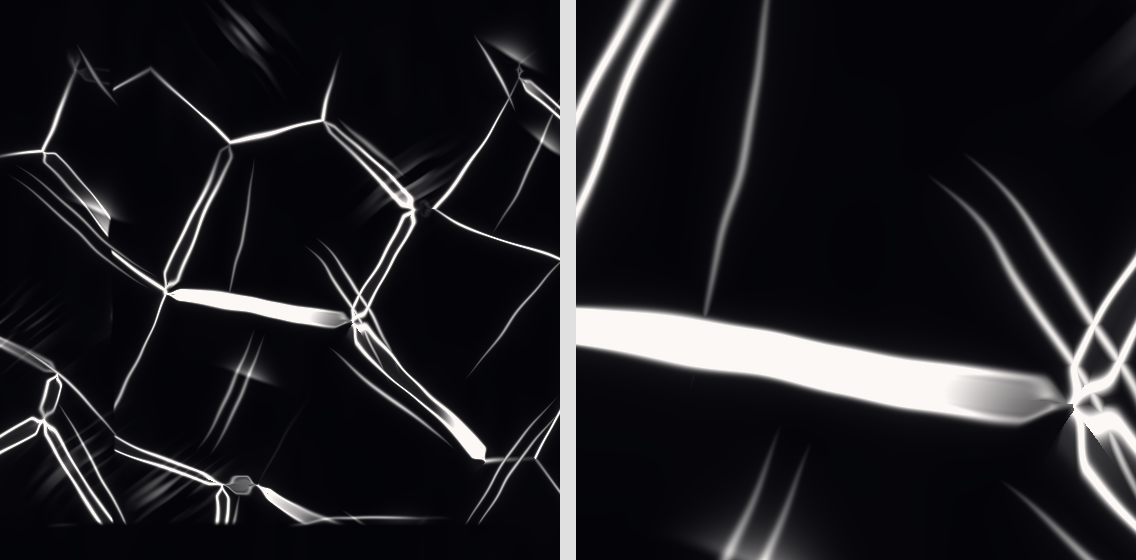
Left: the whole. Right: its middle third, enlarged.
Reproduce this texture procedurally as a Shadertoy shader.

```glsl
// Glowing white cracks on near-black glass: a tilted, warped Voronoi network
// whose edges are single or twin veins, brightest where they fall to the right,
// plus tapered strokes, fine hatching and one-sided smears of light.

const vec3 NIGHT = vec3(0.013, 0.014, 0.030);
const vec3 LIGHT = vec3(0.985, 0.972, 0.962);
const vec2 SPREAD = vec2(0.7549, 0.5698); // even low-discrepancy scatter
const float FLOOR_Y = 0.066;
const float SKY_Y = 0.76;
const float FALLING = -0.62; // main slope of the veins, in radians

vec2 hash2(vec2 p) {
    vec3 h = fract(p.xyx * vec3(0.1031, 0.1030, 0.0973));
    h += dot(h, h.yzx + 33.33);
    return fract((h.xx + h.yz) * h.zy);
}

float noise(vec2 p) {
    vec2 i = floor(p), f = p - i;
    f = f * f * (3.0 - 2.0 * f);
    float low = mix(hash2(i).x, hash2(i + vec2(1, 0)).x, f.x);
    float high = mix(hash2(i + vec2(0, 1)).x, hash2(i + vec2(1, 1)).x, f.x);
    return mix(low, high, f.y);
}

vec2 warp(vec2 p, float freq, float amount) {
    return p + amount * (vec2(noise(p * freq), noise(p * freq + 31.7)) - 0.5);
}

// Coordinates along and across a direction
vec2 toLocal(vec2 p, vec2 centre, float angle) {
    vec2 d = p - centre, dir = vec2(cos(angle), sin(angle));
    return vec2(dot(d, dir), dot(d, vec2(-dir.y, dir.x)));
}

float ridge(float d, float width) {
    return exp(-d * d / (width * width));
}

vec2 site(vec2 id) {
    return id + 0.5 + 0.66 * (hash2(id + 40.0) - 0.5);
}

vec2 neighbour(int k) {
    return vec2(k % 5, k / 5) - 2.0;
}

// One vein: twin lines when gap > 0, with a grey or glowing filling
float vein(float d, float gap, float width, float glow) {
    float across = abs(d - gap);
    float line = 1.15 * ridge(across, width) + 0.11 * exp(-across / 0.009);
    float inside = 1.0 - smoothstep(gap * 0.5, gap + 0.002, d);
    return line + inside * smoothstep(0.001, 0.005, gap) * (0.06 + glow);
}

float network(vec2 p, float scale, float angle) {
    vec2 q = toLocal(p, vec2(0.0), angle) * scale;
    vec2 cell = floor(q), nearId = cell, nearest = vec2(9.0);
    for (int k = 0; k < 9; k++) {
        vec2 id = cell + vec2(k % 3, k / 3) - 1.0;
        vec2 r = site(id) - q;
        if (dot(r, r) < dot(nearest, nearest)) { nearest = r; nearId = id; }
    }
    // Two closest borders, used to taper twins into the junctions
    float d1 = 9.0, d2 = 9.0;
    for (int k = 0; k < 25; k++) {
        if (k == 12) continue;
        vec2 r = site(nearId + neighbour(k)) - q;
        float d = dot(0.5 * (nearest + r), normalize(r - nearest)) / scale;
        d2 = min(d2, max(d, d1));
        d1 = min(d1, d);
    }
    float ink = 0.0, taper = smoothstep(0.002, 0.026, d2);
    for (int k = 0; k < 25; k++) {
        if (k == 12) continue;
        vec2 id = nearId + neighbour(k);
        vec2 r = site(id) - q, normal = normalize(r - nearest);
        float d = dot(0.5 * (nearest + r), normal) / scale;
        float falls = smoothstep(0.6, 0.9, abs(normal.y));
        vec2 style = hash2(id + nearId + 70.0);
        float twin = step(0.55, style.x + 0.2 * falls);
        float gap = taper * twin * mix(0.006, 0.016, noise(p * 6.0 + style * 9.0));
        float strength = smoothstep(0.20, 0.72, noise(p * 5.0 + style * 37.0) + 0.16 * falls);
        float glow = smoothstep(0.60, 0.88, noise(p * 5.0 + style.yx * 23.0) + 0.08 * falls);
        float width = mix(0.0014, 0.0042, noise(p * 13.0 + style * 51.0));
        ink = max(ink, strength * vein(d, gap, width, glow));
    }
    // Star-shaped light where veins meet
    float junction = smoothstep(0.5, 0.8, noise(p * 4.0 + 5.3));
    return ink + junction * exp(-(d1 * 1.6 + d2) / 0.011);
}

// Tapered line, or a pair of them when gap > 0
float stroke(vec2 q, float reach, float width, float gap, float bend) {
    float body = clamp(1.0 - q.x * q.x / (reach * reach), 0.0, 1.0);
    float d = abs(abs(q.y + bend * q.x * q.x) - gap);
    return body * (ridge(d, width * (0.35 + body)) + 0.09 * exp(-d / 0.010));
}

float hatch(vec2 q, vec2 seed) {
    float lines = smoothstep(0.45, 0.95, noise(q * vec2(9.0, 115.0) + seed * 40.0));
    return lines * exp(-dot(q * q, vec2(230.0, 650.0)));
}

// Light with one crisp side and one soft side
float smear(vec2 q, float reach, float depth) {
    float crisp = smoothstep(-0.006, 0.004, q.y);
    return crisp * exp(-max(q.y, 0.0) / depth) * ridge(q.x, reach);
}

void mainImage(out vec4 fragColor, in vec2 fragCoord) {
    vec2 uv = fragCoord / iResolution.y;
    vec2 p = warp(warp(uv, 5.0, 0.030), 21.0, 0.005);

    // Network, broken by a vertical seam and dimmed toward the sky
    float seam = uv.x - 0.20 - 0.012 * (noise(uv * vec2(3.0, 14.0)) - 0.5);
    vec2 domain = seam < 0.0 ? p + vec2(3.7, 1.3) : p;
    float ink = network(domain, 3.2, FALLING);
    ink *= smoothstep(0.0, 0.006, abs(seam)) * (1.0 - smoothstep(0.78, 0.92, uv.y));

    // Scattered strokes, hatching and smears
    for (int i = 0; i < 15; i++) {
        float n = float(i);
        vec2 h = hash2(vec2(n + 3.0, n * 2.0 + 11.0));
        vec2 g = hash2(vec2(n * 3.0 + 29.0, n + 57.0));
        vec2 centre = fract(vec2(0.13, 0.31) + n * SPREAD);
        bool inSky = centre.y > SKY_Y;
        float slope = i % 2 == 0 ? mix(-1.15, -0.35, g.x) : mix(0.60, 1.40, g.x);
        if (inSky) slope = mix(-1.15, -0.85, g.x);
        vec2 q = toLocal(p, centre, slope);
        float reach = inSky ? mix(0.04, 0.09, h.x) : mix(0.07, 0.17, h.x);
        float gap = !inSky && g.y > 0.65 ? 0.011 : 0.0;
        float line = stroke(q, reach, mix(0.0038, 0.0018, h.x), gap, 1.6 * (h.y - 0.5));
        ink = max(ink, mix(0.35, 0.95, h.y) * line);
        if (i % 3 == 0) ink += 0.5 * hatch(toLocal(p, centre.yx, centre.x > SKY_Y ? -0.95 : 0.70), h);
        if (i % 3 == 1) ink += mix(0.3, 0.9, h.x) * smear(toLocal(p, centre + 0.03, mix(-0.9, -0.1, g.y)), 0.036, 0.014);
    }

    // Dark floor with a faint broken horizon
    ink *= smoothstep(FLOOR_Y - 0.006, FLOOR_Y + 0.006, uv.y);
    ink += 0.65 * smoothstep(0.4, 0.9, noise(uv * vec2(9.0, 2.0))) * ridge(p.y - FLOOR_Y, 0.003);

    float haze = 0.018 * noise(p * 6.0) * noise(p * vec2(30.0, 12.0));
    fragColor = vec4(mix(NIGHT, LIGHT, clamp(ink + haze, 0.0, 1.0)), 1.0);
}
```
